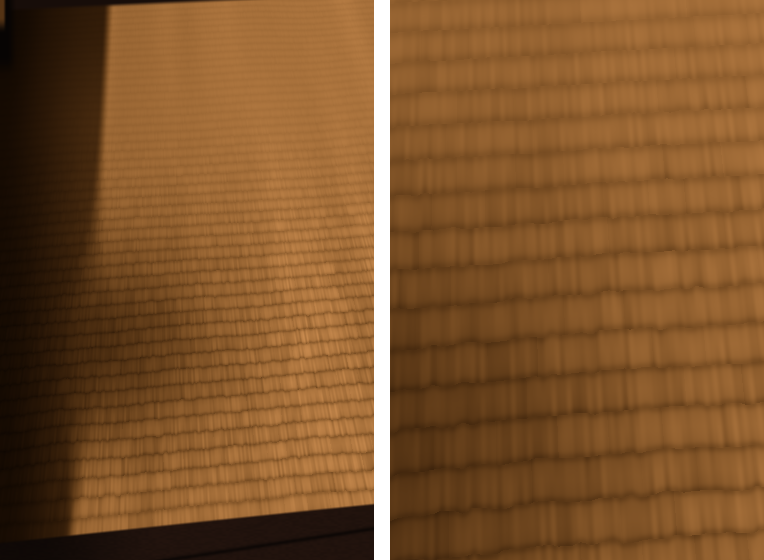
Left: the whole. Right: its middle third, enlarged.
A Shadertoy shader for this texture:

```glsl
const vec3 STRAW = vec3(0.68, 0.46, 0.245);
const vec3 CLOTH = vec3(0.115, 0.065, 0.045);
const vec3 SLIVER = vec3(0.33, 0.20, 0.08);

float hash(vec2 p) {
    vec3 q = fract(p.xyx * 0.1031);
    q += dot(q, q.yzx + 33.33);
    return fract((q.x + q.y) * q.z);
}

float noise(vec2 p) {
    vec2 i = floor(p), f = fract(p);
    f = f * f * (3.0 - 2.0 * f);
    return mix(mix(hash(i), hash(i + vec2(1, 0)), f.x),
               mix(hash(i + vec2(0, 1)), hash(i + vec2(1, 1)), f.x), f.y);
}

float bell(float x, float width) {
    return exp(-x * x / (width * width));
}

// Removes the slant of the rows, which eases off with distance
float levelHeight(vec2 p) {
    return p.y - p.x * mix(0.111, 0.045, p.y);
}

// Perspective mat plane: x across the reeds, y counted in woven rows
vec2 matPlane(vec2 p, float level) {
    float depth = 2.029 - level;
    float ripple = 0.007 * (noise(p * vec2(9.0, 5.0)) - 0.5);
    return vec2((p.x - 0.26) / depth, 106.3 / (depth - ripple));
}

// Brightness of the weave; focus runs from 0 (blurred) to 1 (sharp)
float weave(vec2 m, float focus) {
    float reedX = m.x * 540.0 + 900.0;
    float serration = noise(vec2(reedX * 0.5, m.y * 0.6)) - 0.5;
    float y = m.y + 0.13 * focus * serration;
    float row = floor(y), rowPos = fract(y);

    // Staggered bundles of reeds
    float bundleX = m.x * 50.0 + 100.0 + 0.5 * mod(row, 2.0)
                  + 0.5 * noise(vec2(m.x * 30.0 + 60.0, row * 5.0));
    float tint = hash(vec2(floor(bundleX), row)) - 0.5;
    float bundleGap = bell(abs(fract(bundleX) - 0.5) - 0.5, 0.08);
    float reed = noise(vec2(reedX, row * 7.0 + 0.5 * rowPos)) - 0.5;

    // Row seams widen and weaken out of focus
    float seamDistance = min(rowPos, 1.0 - rowPos);
    float seam = bell(seamDistance, mix(0.26, 0.11, focus));
    float fold = bell(seamDistance, 0.32);
    float detail = 0.07 * tint + 0.17 * reed - 0.05 * bundleGap;
    return 1.0 + detail * mix(0.10, 1.0, focus)
               - seam * mix(0.035, 0.16, focus) - 0.05 * fold * focus;
}

// Light level with a cast shadow on the left and a soft dim band
float lighting(vec2 p) {
    float band = bell(p.y - 0.38, 0.18);
    float edge = 0.122 + 0.1 * p.y - 0.027 * p.y * p.y;
    float softness = 0.010 + 0.05 * band;
    float lit = smoothstep(edge - softness, edge + softness, p.x);
    float shade = mix(0.13, 0.39, smoothstep(0.0, 0.17, p.x));
    shade *= 1.0 - 0.30 * smoothstep(0.75, 1.0, p.y);
    float glow = 1.0 - 0.54 * band * (1.0 - smoothstep(0.12, 0.54, p.x));
    glow *= 0.91 + 0.10 * smoothstep(0.15, 0.5, p.x);
    return mix(shade, glow, lit);
}

// Warm falloff: blue and green sink faster than red
vec3 warmShade(vec3 color, float light) {
    return color * pow(vec3(max(light, 0.0)), vec3(1.0, 1.15, 1.6));
}

// Dark edging cloth with a fold across its lower part
vec3 edging(vec2 p) {
    float thread = noise(p * vec2(160.0, 320.0)) - 0.5;
    float fold = bell(p.y - (p.x - 0.3) * 0.152, 0.004);
    float light = mix(0.5, 1.1, smoothstep(0.05, 0.3, p.x));
    return CLOTH * light * (1.0 + 0.15 * thread) * (1.0 - 0.55 * fold);
}

void mainImage(out vec4 fragColor, in vec2 fragCoord) {
    vec2 p = fragCoord / iResolution.y;
    float level = levelHeight(p);
    vec2 m = matPlane(p, level);

    // Straw mat with broad worn streaks along the reeds
    float focus = (1.0 - smoothstep(0.36, 0.84, p.y)) * mix(0.65, 1.0, smoothstep(0.03, 0.2, p.y));
    float streak = 1.0 + 0.09 * (noise(vec2(m.x * 30.0 + 40.0, p.y * 2.0)) - 0.5);
    vec3 color = warmShade(STRAW, lighting(p) * weave(m, focus) * streak);

    // Cloth edges near and far
    float blur = 0.003;
    color = mix(edging(p), color, smoothstep(0.03 - blur, 0.03 + blur, level));
    color = mix(color, CLOTH * 0.8, smoothstep(0.977, 0.986, level));

    // Dark post and pale sliver in the far corner
    float post = (1.0 - smoothstep(0.012, 0.032, p.x)) * smoothstep(0.86, 0.90, p.y);
    color = mix(color, CLOTH * 0.25, post);
    float sliver = (1.0 - smoothstep(0.005, 0.012, p.x)) * smoothstep(0.94, 0.97, p.y);
    color = mix(color, SLIVER, sliver);

    fragColor = vec4(color, 1.0);
}
```
